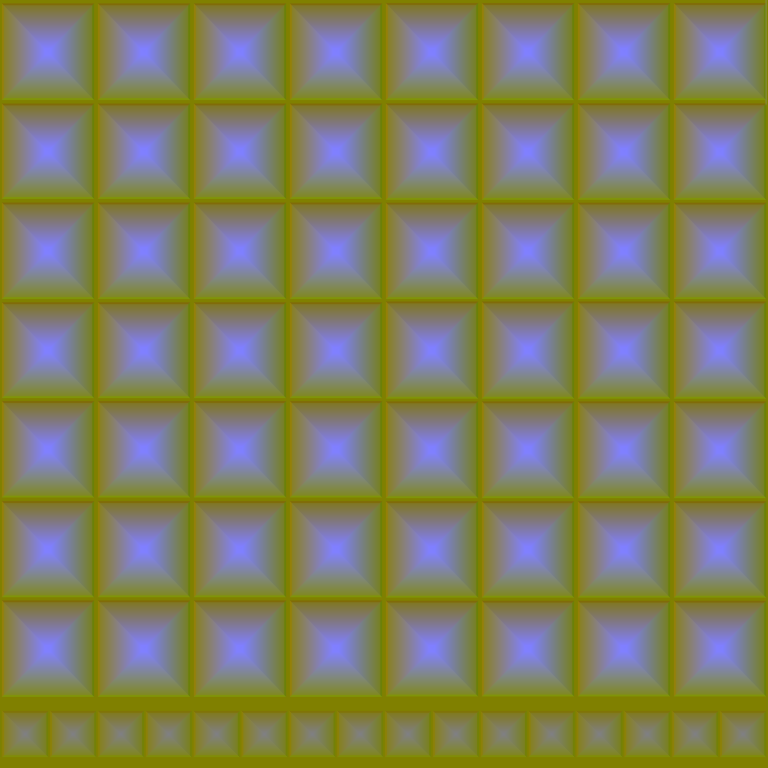
Write a three.js fragment shader that draws this texture map.

```glsl
#define GRID vec2(8.0, 7.0)
#define GRID_BOTTOM 0.0911
#define GRID_TOP 0.9974
#define STRIP_COUNT 16.0
#define STRIP_BOTTOM 0.0130
#define STRIP_TOP 0.0755
#define GUTTER 0.0025
#define RIM 0.0024
#define TINT 0.035
#define RIM_TINT 0.045
#define JITTER 0.0016
#define SOFT 0.0009

varying vec2 vUv;

const vec3 OLIVE = vec3(0.5, 0.5, 0.0);

float hash(vec2 p) {
  return fract(sin(dot(p, vec2(127.1, 311.7))) * 43758.5453);
}

// Four-sided pyramid: blue falls off with the square distance,
// red and green lean with the direction of each face.
vec3 pyramid(vec2 p, vec2 halfSize, float peak, float foot, float tintScale) {
  vec2 q = p / halfSize;
  vec2 a = abs(q);
  float d = max(a.x, a.y);
  vec2 inset = halfSize - abs(p);
  float border = min(inset.x, inset.y);

  float vertical = smoothstep(-0.02, 0.02, a.y - a.x);
  vec2 facing = -sign(q) * vec2(1.0 - vertical, vertical);
  float rim = 1.0 - smoothstep(RIM - SOFT, RIM + SOFT, border);
  float lean = TINT * min(d * 1.6, 1.0) + RIM_TINT * rim;

  float blue = clamp(mix(peak, foot, d), 0.0, 1.0) * (1.0 - 0.7 * rim);
  vec3 face = vec3(0.5 + facing * lean * tintScale, blue);
  return mix(OLIVE, face, smoothstep(-SOFT, SOFT, border));
}

// Main field of large tiles, with slight height shifts per half row
vec3 largeTiles(vec2 uv) {
  vec2 pitch = vec2(1.0, GRID_TOP - GRID_BOTTOM) / GRID;
  vec2 g = (uv - vec2(0.0, GRID_BOTTOM)) / pitch;
  vec2 cell = floor(g);
  vec2 block = vec2(step(GRID.x * 0.5, cell.x), cell.y);
  float low = JITTER * hash(block + 3.0);
  float high = JITTER * hash(block + 17.0);

  vec2 p = (g - cell - 0.5) * pitch;
  p.y -= 0.5 * (low - high);
  vec2 halfSize = 0.5 * pitch - GUTTER;
  halfSize.y += GUTTER * 0.5 - 0.5 * (low + high);
  return pyramid(p, halfSize, 1.06, 0.10, 1.0);
}

// Shallow small tiles along the bottom
vec3 smallTiles(vec2 uv) {
  vec2 pitch = vec2(0.997 / STRIP_COUNT, STRIP_TOP - STRIP_BOTTOM);
  vec2 g = (uv - vec2(0.0017, STRIP_BOTTOM)) / pitch;
  vec2 p = (vec2(fract(g.x), g.y) - 0.5) * pitch;
  return pyramid(p, 0.5 * pitch - 0.0012, 0.52, 0.09, 0.6);
}

void main() {
  vec3 color = OLIVE;
  if (vUv.y > GRID_BOTTOM && vUv.y < GRID_TOP) color = largeTiles(vUv);
  else if (vUv.y < 0.5 * (GRID_BOTTOM + STRIP_TOP)) color = smallTiles(vUv);

  // Pale worn sliver at the upper right border
  float sliver = smoothstep(SOFT * 1.5, 0.0, abs(vUv.x - 0.9975));
  sliver *= smoothstep(0.862, 0.866, vUv.y);
  color = mix(color, vec3(0.55, 0.6, 0.45), 0.6 * sliver);

  gl_FragColor = vec4(color, 1.0);
}
```
